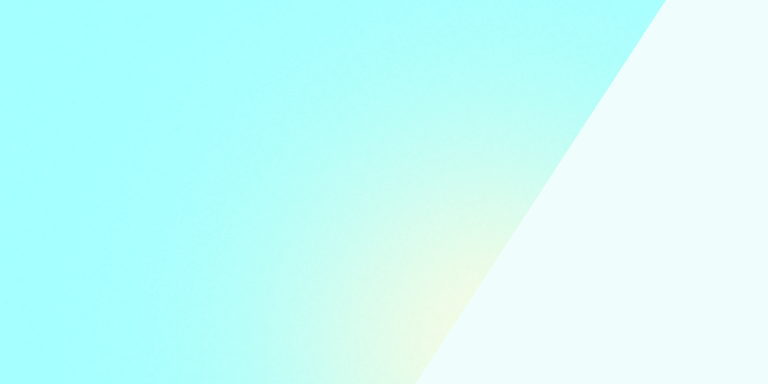
Reproduce this background procedurally as a Shadertoy shader.

```glsl
// A cyan field warmed by a soft cream glow low in the frame, cut by a slanted
// pale panel on the right. The glow is a Gaussian, the panel a half-plane
// distance, and the field carries a faint grain from smoothed hash noise.

#define GLOW_CENTER vec2(1.30, 0.10)  // in canvas heights
#define GLOW_RADIUS 0.56
#define EDGE_FOOT   1.081             // panel edge at the bottom
#define EDGE_TOP    1.734             // panel edge at the top
#define GRAIN_CELLS 200.0             // noise cells per canvas height
#define GRAIN_DEPTH 0.022

const vec3 CYAN  = vec3(0.645, 1.000, 1.000);
const vec3 CREAM = vec3(0.960, 0.985, 0.895);
const vec3 PANEL = vec3(0.937, 0.993, 0.989);

float hash(vec2 p) {
    return fract(sin(dot(p, vec2(12.9898, 78.233))) * 43758.5453);
}

float valueNoise(vec2 p) {
    vec2 cell = floor(p);
    vec2 f = fract(p);
    f = f * f * (3.0 - 2.0 * f);
    float low  = mix(hash(cell), hash(cell + vec2(1.0, 0.0)), f.x);
    float high = mix(hash(cell + vec2(0.0, 1.0)), hash(cell + 1.0), f.x);
    return mix(low, high, f.y);
}

// Signed distance to the slanted edge, positive inside the panel.
float panelDistance(vec2 p) {
    vec2 along = normalize(vec2(EDGE_TOP - EDGE_FOOT, 1.0));
    return dot(p - vec2(EDGE_FOOT, 0.0), vec2(along.y, -along.x));
}

void mainImage(out vec4 fragColor, in vec2 fragCoord) {
    vec2 p = fragCoord / iResolution.y;

    // Cyan field with the cream glow
    vec2 offset = (p - GLOW_CENTER) / GLOW_RADIUS;
    float glow = exp(-dot(offset, offset));
    vec3 color = mix(CYAN, CREAM, glow);

    // Faint grain, mostly in the red channel
    float grain = valueNoise(p * GRAIN_CELLS) - 0.5;
    color += grain * GRAIN_DEPTH * vec3(1.0, 0.2, 0.3);

    // Flat pale panel with a smoothed edge
    float pixel = 1.0 / iResolution.y;
    float panel = smoothstep(-0.7 * pixel, 0.7 * pixel, panelDistance(p));
    color = mix(color, PANEL, panel);

    fragColor = vec4(clamp(color, 0.0, 1.0), 1.0);
}
```
